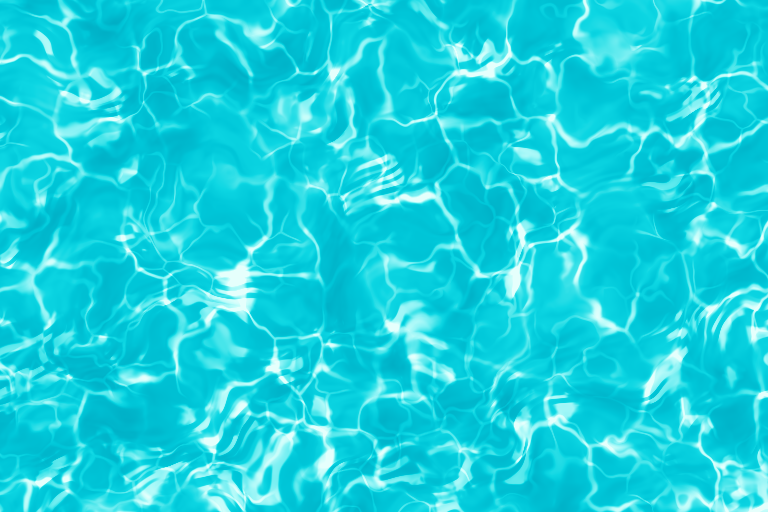
Reproduce this texture procedurally as a WebGL 2 fragment shader.

```glsl
#version 300 es
precision highp float;
// Sunlit pool water: warped cellular caustics over a mottled turquoise floor,
// with rippled glints and thin curls on top. All light is summed into one tone
// value, which is looked up in a ramp running from deep turquoise to white.

uniform vec2 u_resolution;
out vec4 outColor;

const float CELLS = 8.0;          // large caustic cells per canvas height
const float FINE_CELLS = 14.0;    // faint secondary cells per canvas height
const float JITTER = 0.9;         // irregularity of the cells
const float LINE_WIDTH = 0.080;   // caustic width, in cell units
const float LINE_GAIN = 2.9;      // brightness of the strongest lines
const float HALO_GAIN = 0.55;     // soft glow beside the lines
const float NODE_GAIN = 0.9;      // extra light where lines meet
const float FINE_GAIN = 1.5;
const float CURL_GAIN = 1.3;
const float GLINT_GAIN = 2.9;
const float RIPPLE_GAIN = 0.95;
const float FLOOR_TONE = 0.62;
const float FLOOR_CONTRAST = 4.0;
const vec2 RIPPLE_SCALE = vec2(24.0, 70.0);

const vec3 RAMP[8] = vec3[8](
    vec3(0.00, 0.68, 0.77), vec3(0.00, 0.73, 0.81),
    vec3(0.00, 0.78, 0.85), vec3(0.05, 0.84, 0.89),
    vec3(0.29, 0.90, 0.92), vec3(0.54, 0.95, 0.96),
    vec3(0.76, 0.99, 0.98), vec3(0.90, 1.00, 0.99));

// Integer hash of a lattice point, two values in 0..1
vec2 hash2(vec2 cell) {
    uvec2 q = uvec2(ivec2(cell) + 4096);
    for (int i = 0; i < 2; i++) {
        q = q * 1664525u + 1013904223u;
        q.x += q.y * 1664525u;
        q.y += q.x * 1664525u;
        q ^= q >> 16;
    }
    return vec2(q & 0xffffu) / 65535.0;
}

// Smooth value noise, two independent channels
vec2 noise2(vec2 p) {
    vec2 i = floor(p), f = p - i;
    f = f * f * f * (f * (f * 6.0 - 15.0) + 10.0);
    return mix(mix(hash2(i), hash2(i + vec2(1, 0)), f.x),
               mix(hash2(i + vec2(0, 1)), hash2(i + vec2(1, 1)), f.x), f.y);
}

float fbm(vec2 p) {
    float sum = 0.0, gain = 0.54;
    for (int i = 0; i < 4; i++) {
        sum += gain * noise2(p).x;
        p = mat2(1.6, 1.2, -1.2, 1.6) * p + 17.3;
        gain *= 0.5;
    }
    return sum;
}

// Distance gaps to the second and third nearest cell centres
vec2 cellGaps(vec2 p) {
    vec2 base = floor(p);
    vec3 near = vec3(9.0);
    for (int y = -2; y <= 2; y++) {
        for (int x = -2; x <= 2; x++) {
            vec2 cell = base + vec2(x, y);
            float d = length(cell + 0.5 + JITTER * (hash2(cell) - 0.5) - p);
            if (d < near.x) near = vec3(d, near.xy);
            else if (d < near.y) near = vec3(near.x, d, near.y);
            else near.z = min(near.z, d);
        }
    }
    return near.yz - near.x;
}

// Soft-edged line, never thinner than about one pixel
float line(float gap, float width, float pixel) {
    return 1.0 - smoothstep(0.25 * width, width + pixel, gap);
}

vec3 ramp(float tone) {
    float t = clamp(tone + 1.0, 0.0, 6.999);
    int i = int(t);
    return mix(RAMP[i], RAMP[i + 1], t - float(i));
}

void main() {
    vec2 p = gl_FragCoord.xy / u_resolution.y;
    float pixel = 1.0 / u_resolution.y;

    // Surface waves bend everything seen through them
    vec2 swell = noise2(p * 5.5 + 3.0) - 0.5;
    vec2 chop = noise2(p * 16.0 + 41.0) - 0.5;
    vec2 shiver = noise2(p * 42.0 + 77.0) - 0.5;
    vec2 q = p + 0.070 * swell + 0.040 * chop + 0.015 * shiver;

    // Mottled floor with fine slanted ripples
    vec2 slanted = mat2(0.88, -0.47, 0.47, 0.88) * (p + 0.16 * swell + 0.05 * chop);
    float ripple = noise2(slanted * RIPPLE_SCALE).x;
    float tone = FLOOR_TONE + FLOOR_CONTRAST * (fbm(q * 9.0 + 11.0) - 0.5);
    tone += RIPPLE_GAIN * (ripple - 0.5);

    // Main caustic net, uneven in width and strength
    vec2 gaps = cellGaps(q * CELLS);
    vec2 vary = noise2(p * 10.0 + 90.0);
    float strength = mix(0.25, LINE_GAIN, smoothstep(0.2, 0.75, vary.x));
    strength *= mix(0.65, 1.1, ripple);
    tone += strength * line(gaps.x, LINE_WIDTH * mix(0.5, 2.0, vary.y), 2.0 * CELLS * pixel);
    tone += HALO_GAIN * exp(-5.5 * gaps.x) + NODE_GAIN * exp(-7.0 * gaps.y);

    // Thin broken secondary net
    vec2 fineGaps = cellGaps((q + 0.02 * chop.yx) * FINE_CELLS + 50.0);
    float broken = smoothstep(0.45, 0.75, noise2(p * 11.0 + 130.0).x);
    tone += FINE_GAIN * broken * line(fineGaps.x, LINE_WIDTH, 2.0 * FINE_CELLS * pixel);

    // Short curls along the contours of a wavy field
    float contour = abs(noise2(q * 17.0 + 160.0).y - 0.5);
    float curls = smoothstep(0.5, 0.75, noise2(p * 9.0 + 180.0).y);
    tone += CURL_GAIN * curls * (1.0 - smoothstep(0.02, 0.10, contour));

    // Glints: ragged bright patches combed by the ripples, denser low down
    float patches = fbm(q * 11.0 + 200.0) + 0.10 * (0.5 - p.y);
    float glint = smoothstep(0.56, 0.68, patches);
    tone += GLINT_GAIN * glint * mix(0.15, 1.0, smoothstep(0.35, 0.62, ripple));

    outColor = vec4(ramp(tone), 1.0);
}
```
